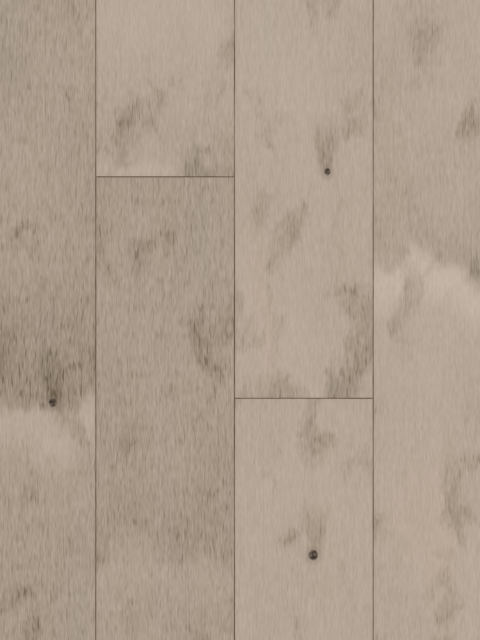
This texture is drawn by a Shadertoy shader. Its source:

```glsl
#define PLANK_WIDTH 0.289
#define PLANK_LENGTH 1.9
#define FIRST_EDGE -0.0895
#define SEAM_HALF_WIDTH 0.0008
#define KNOT_RADIUS 0.0075
#define GRAIN_AMOUNT 0.13
#define BASE_SHADE 0.17
#define LIGHT_WOOD vec3(0.738, 0.677, 0.618)
#define DARK_WOOD vec3(0.565, 0.508, 0.440)
#define SEAM_COLOR vec3(0.35, 0.29, 0.23)
#define KNOT_COLOR vec3(0.25, 0.21, 0.18)

vec2 gradientAt(vec2 cell) {
    vec3 h = fract(cell.xyx * vec3(0.1031, 0.1030, 0.0973));
    h += dot(h, h.yzx + 33.33);
    float angle = 6.2832 * fract((h.x + h.y) * h.z);
    return vec2(cos(angle), sin(angle));
}

float gradientNoise(vec2 p) {
    vec2 i = floor(p), f = p - i;
    vec2 u = f * f * f * (f * (f * 6.0 - 15.0) + 10.0);
    vec2 e = vec2(1.0, 0.0);
    float bottom = mix(dot(gradientAt(i), f), dot(gradientAt(i + e), f - e), u.x);
    float top = mix(dot(gradientAt(i + e.yx), f - e.yx),
                    dot(gradientAt(i + 1.0), f - 1.0), u.x);
    return mix(bottom, top, u.y);
}

float fbm(vec2 p) {
    float sum = 0.0, amplitude = 0.6;
    for (int i = 0; i < 5; i++) {
        sum += amplitude * gradientNoise(p);
        p = p * 2.03 + 11.7;
        amplitude *= 0.52;
    }
    return sum;
}

float line(float dist, float halfWidth, float aa) {
    return 1.0 - smoothstep(halfWidth - aa, halfWidth + aa, dist);
}

void mainImage(out vec4 fragColor, in vec2 fragCoord) {
    vec2 p = fragCoord / iResolution.x;
    float aa = 0.75 / iResolution.x;

    // Plank layout: columns with staggered end joints
    float across = (p.x - FIRST_EDGE) / PLANK_WIDTH;
    float column = floor(across);
    across -= column;
    float joint = 1.3665 - 0.3715 * column - 0.03 * column * column;
    float along = (p.y - joint) / PLANK_LENGTH;
    float row = floor(along) + 1.0;
    along = fract(along);
    float odd = mod(column, 2.0);
    vec2 q = p + vec2(7.3 * column + 2.9 * row, 4.7 * row + 3.1 * column);

    // Knot centre and the lower edge of the stained figure
    vec2 knot = vec2(FIRST_EDGE + PLANK_WIDTH * (column + 0.69 - 0.06 * column + 0.1 * row * step(1.5, column)),
                     joint - 0.327 + 0.8 * row - 0.2725 * (2.0 - column));
    float tide = knot.y + odd * (0.115 * column - 0.285);
    float inner = step(0.5, column) * step(column, 1.5);
    float stain = min(abs(column - 2.0), 1.0) * (1.0 - 0.65 * inner);

    // Broad tone, cloudy blotches and stain fading upward
    float cloud = fbm(q * vec2(5.0, 2.8));
    float warp = fbm(q * vec2(7.0, 5.0) + 5.0);
    float aged = (1.0 - row) * step(column, 1.5);
    float foot = exp(-6.0 * along * PLANK_LENGTH);
    float blotch = smoothstep(0.1, 0.5, fbm(q * vec2(10.0, 6.0) + 0.5 * warp) + 0.2 * foot);
    float rise = p.y - tide - 0.13 * warp - 0.02 * sin(6.2832 * across);
    float band = stain * smoothstep(-0.03, 0.05, rise) * exp(-6.5 * max(rise, 0.0))
               * (0.8 + 0.8 * cloud);
    float pale = stain * smoothstep(-0.17, -0.05, rise) * (1.0 - smoothstep(-0.04, 0.02, rise));

    // Flame-shaped smudge spreading above each knot
    vec2 v = p - knot;
    float flame = smoothstep(-0.005, 0.02, v.y) * (1.0 - smoothstep(0.04, 0.13, v.y))
                * (1.0 - smoothstep(0.3, 1.0, abs(v.x + 0.02 * warp) / (0.018 + 0.32 * max(v.y, 0.0))));
    flame *= (1.0 - odd) * (0.8 + 0.6 * warp);

    float shade = BASE_SHADE + 0.24 * aged + 0.20 * cloud + 0.50 * blotch
                + 0.58 * band - 0.26 * pale + 0.5 * flame;

    // Fine vertical fibres and short pores, stronger in dark wood
    vec2 fibre = q + vec2(0.004 * warp, 0.0);
    float grain = 0.5 * gradientNoise(fibre * vec2(85.0, 9.0))
                + 0.9 * gradientNoise(fibre * vec2(165.0, 28.0))
                + 1.1 * gradientNoise(fibre * vec2(270.0, 62.0) + 9.0);
    float depth = clamp(shade - 0.1, 0.0, 1.0);
    shade += (GRAIN_AMOUNT + 0.32 * depth) * grain;
    float pores = smoothstep(0.12, 0.5, gradientNoise(fibre * vec2(185.0, 36.0) + 40.0)
                + 0.2 * gradientNoise(fibre * vec2(40.0, 12.0)));
    shade += 0.75 * depth * pores;

    vec3 color = mix(LIGHT_WOOD, DARK_WOOD, clamp(shade, -0.2, 1.7));
    color += vec3(0.008, 0.0, -0.006) * gradientNoise(q * vec2(9.0, 2.0));

    // Knots: dark core inside a soft brown ring
    float knotDist = length(v * vec2(1.0, 0.85)) + 0.006 * warp;
    float core = line(knotDist, KNOT_RADIUS, aa + 0.002) * (0.8 + 0.5 * gradientNoise(p * 160.0));
    float ring = exp(-pow((knotDist - 1.5 * KNOT_RADIUS) / 0.005, 2.0));
    color = mix(color, KNOT_COLOR, (1.0 - odd) * clamp(max(core, 0.12 * ring), 0.0, 1.0));

    // Thin seams with uneven wear
    float side = min(across, 1.0 - across) * PLANK_WIDTH;
    float end = min(along, 1.0 - along) * PLANK_LENGTH;
    float seamDist = min(side, end);
    float wear = 0.85 + 0.5 * gradientNoise(p * vec2(5.0, 9.0)) + 0.3 * gradientNoise(p * 45.0);
    color *= 1.0 - 0.04 * exp(-seamDist * 300.0);
    color = mix(color, SEAM_COLOR, clamp(wear, 0.0, 1.0) * line(seamDist, SEAM_HALF_WIDTH, 1.3 * aa));

    fragColor = vec4(color, 1.0);
}
```
